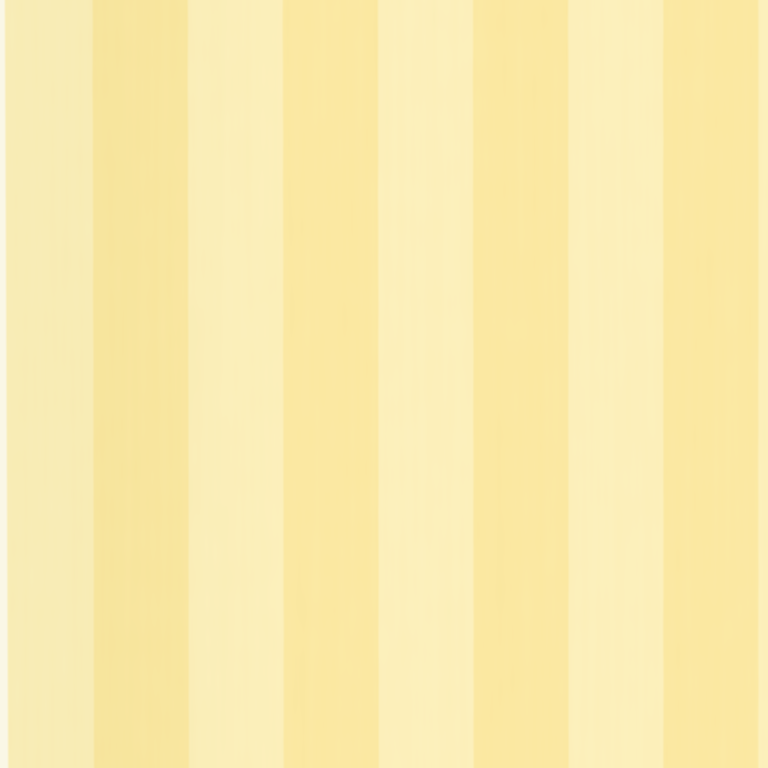
Reproduce this pattern procedurally as a Shadertoy shader.

```glsl
const float PERIOD      = 0.2474;   // one dark plus one pale stripe
const float DARK_START  = 0.1215;   // left edge of the first dark stripe
const float DARK_WIDTH  = 0.1237;
const float EDGE_SOFT   = 0.0020;   // half width of the printed edge
const float EDGE_WOBBLE = 0.0006;
const float LEAN        = 0.0022;   // sideways drift of the left side, top to bottom
const float MARGIN      = 0.0085;   // bare strip along the left side
const float STREAK_AMP  = 0.010;
const float MOTTLE_AMP  = 0.006;

const vec3 DARK   = vec3(0.984, 0.910, 0.635);
const vec3 PALE   = vec3(0.988, 0.939, 0.732);
const vec3 BARE   = vec3(0.982, 0.968, 0.900);
const vec3 SHADED = vec3(0.984, 0.985, 0.970);  // tint toward the left side

vec2 hashGradient(vec2 cell) {
    vec3 p = fract(cell.xyx * vec3(0.1031, 0.1030, 0.0973));
    p += dot(p, p.yzx + 33.33);
    float angle = 6.28319 * fract((p.x + p.y) * p.z);
    return vec2(cos(angle), sin(angle));
}

// Gradient noise, roughly -0.7 to 0.7
float gradientNoise(vec2 p) {
    vec2 i = floor(p);
    vec2 f = p - i;
    vec2 u = f * f * f * (f * (f * 6.0 - 15.0) + 10.0);
    float a = dot(hashGradient(i), f);
    float b = dot(hashGradient(i + vec2(1, 0)), f - vec2(1, 0));
    float c = dot(hashGradient(i + vec2(0, 1)), f - vec2(0, 1));
    float d = dot(hashGradient(i + vec2(1, 1)), f - vec2(1, 1));
    return mix(mix(a, b, u.x), mix(c, d, u.x), u.y);
}

// Signed distance to the nearest dark stripe, negative inside
float stripeDistance(float x) {
    float center = DARK_START + 0.5 * DARK_WIDTH;
    float local = mod(x - center + 0.5 * PERIOD, PERIOD) - 0.5 * PERIOD;
    return abs(local) - 0.5 * DARK_WIDTH;
}

void mainImage(out vec4 fragColor, in vec2 fragCoord) {
    vec2 uv = fragCoord / iResolution.xy;
    float soft = max(EDGE_SOFT, 0.75 / iResolution.x);

    // Slightly leaning, uneven stripe edges
    float lean = LEAN * (uv.y - 0.5) * (1.0 - uv.x);
    float wobble = EDGE_WOBBLE * gradientNoise(vec2(uv.x * 8.0, uv.y * 14.0));
    float x = uv.x + lean + wobble;
    float dark = 1.0 - smoothstep(-soft, soft, stripeDistance(x));
    vec3 color = mix(PALE, DARK, dark);

    // Faint shading toward the left
    color *= mix(SHADED, vec3(1.0), smoothstep(0.10, 0.42, uv.x));

    // Fine vertical streaks and broad mottling, strongest in blue
    float streak = gradientNoise(uv * vec2(110.0, 2.5))
                 + 0.6 * gradientNoise(uv * vec2(45.0, 1.5) + 17.0);
    float mottle = gradientNoise(uv * vec2(30.0, 22.0) + 41.0);
    float wear = STREAK_AMP * streak + MOTTLE_AMP * mottle;
    color += wear * vec3(0.25, 0.4, 1.0);

    // Bare margin on the left
    float marginEdge = MARGIN - 2.0 * lean;
    color = mix(BARE, color, smoothstep(-soft, soft, uv.x - marginEdge));

    fragColor = vec4(clamp(color, 0.0, 1.0), 1.0);
}
```
